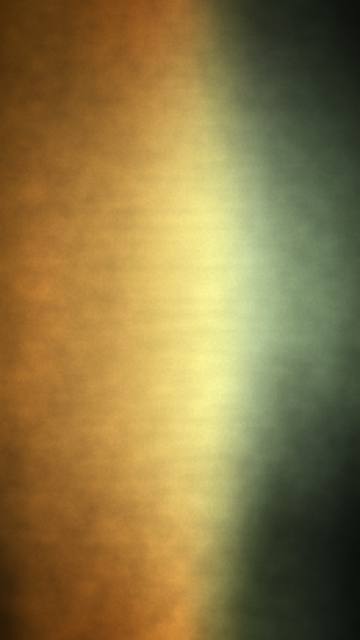
Give the GLSL for this background, as a WebGL 2 fragment shader.

```glsl
#version 300 es
precision highp float;
// A weathered wall lit by a tall vertical glow: amber on the left, dark green on the right.
// Horizontal colour ramps for the lit middle and the dim ends are blended by a
// vertical falloff, then stained and grained with gradient noise.

uniform vec2 u_resolution;
out vec4 fragColor;

const int STOPS = 11;               // evenly spaced from left to right
const float RIDGE_X = 0.5;          // where the glow reaches farthest up and down
const float RIDGE_WIDTH = 0.15;
const float STAIN_SCALE = 5.0;
const float STAIN_DEPTH = 0.22;
const float FIBRE_DEPTH = 0.035;
const float GRAIN_DEPTH = 0.05;

const vec3 LIT[STOPS] = vec3[](
  vec3(.53, .34, .12), vec3(.66, .44, .18), vec3(.72, .52, .24), vec3(.79, .61, .30),
  vec3(.87, .73, .39), vec3(.93, .85, .50), vec3(.94, .93, .60), vec3(.76, .82, .61),
  vec3(.55, .63, .47), vec3(.42, .50, .37), vec3(.30, .36, .26));
const vec3 TOP[STOPS] = vec3[](
  vec3(.27, .16, .03), vec3(.33, .20, .05), vec3(.37, .22, .06), vec3(.44, .25, .07),
  vec3(.53, .29, .09), vec3(.55, .33, .12), vec3(.30, .26, .13), vec3(.16, .17, .11),
  vec3(.12, .14, .10), vec3(.08, .10, .07), vec3(.05, .06, .04));
const vec3 BOTTOM[STOPS] = vec3[](
  vec3(.15, .09, .02), vec3(.32, .18, .04), vec3(.42, .23, .06), vec3(.52, .29, .08),
  vec3(.62, .36, .11), vec3(.72, .45, .16), vec3(.43, .38, .19), vec3(.22, .25, .15),
  vec3(.15, .18, .12), vec3(.10, .12, .09), vec3(.05, .07, .05));

// Catmull-Rom curve through the stops of a ramp
vec3 ramp(vec3 stops[STOPS], float x) {
  float s = clamp(x, 0.0, 0.9999) * float(STOPS - 1);
  int i = int(s);
  float t = fract(s);
  vec3 a = stops[max(i - 1, 0)], b = stops[i];
  vec3 c = stops[i + 1], d = stops[min(i + 2, STOPS - 1)];
  return b + 0.5 * t * (c - a + t * (2.0 * a - 5.0 * b + 4.0 * c - d
         + t * (3.0 * (b - c) + d - a)));
}

vec2 gradientAt(vec2 cell) {
  vec3 h = fract(cell.xyx * vec3(.1031, .1030, .0973));
  h += dot(h, h.yzx + 33.33);
  float angle = 6.2832 * fract((h.x + h.y) * h.z);
  return vec2(cos(angle), sin(angle));
}

float gradientNoise(vec2 p) {
  vec2 i = floor(p), f = p - i;
  vec2 u = f * f * f * (f * (f * 6.0 - 15.0) + 10.0);
  vec2 e = vec2(1.0, 0.0);
  float low = mix(dot(gradientAt(i), f), dot(gradientAt(i + e), f - e), u.x);
  float high = mix(dot(gradientAt(i + e.yx), f - e.yx),
                   dot(gradientAt(i + 1.0), f - 1.0), u.x);
  return mix(low, high, u.y);
}

float fbm(vec2 p) {
  float sum = 0.0, amplitude = 0.5;
  for (int i = 0; i < 5; i++) {
    sum += amplitude * gradientNoise(p);
    p = mat2(1.6, 1.2, -1.2, 1.6) * p + 7.3;
    amplitude *= 0.55;
  }
  return sum;
}

// 1 in the lit middle, 0 toward the top and bottom
float glow(vec2 uv) {
  float ridge = exp(-pow((uv.x - RIDGE_X) / RIDGE_WIDTH, 2.0));
  float rightSide = smoothstep(0.5, 0.8, uv.x);
  float offset = uv.y - mix(0.5, 0.53, rightSide);
  float plateau = mix(mix(0.05, 0.0, rightSide), 0.12, ridge);
  float shortReach = offset < 0.0 ? 0.40 : 0.50;
  float reach = mix(mix(0.55, shortReach, rightSide), 0.60, ridge);
  return 1.0 - smoothstep(plateau, reach, abs(offset));
}

void main() {
  vec2 uv = gl_FragCoord.xy / u_resolution;
  vec2 p = gl_FragCoord.xy / u_resolution.x;

  // Wavering colour bands, lit in the middle
  float stain = fbm(p * STAIN_SCALE);
  vec2 bent = uv + vec2(0.012, 0.02) * stain;
  float light = glow(bent);
  vec3 dim = mix(ramp(BOTTOM, bent.x), ramp(TOP, bent.x), smoothstep(0.2, 0.8, uv.y));
  vec3 color = mix(dim, ramp(LIT, bent.x), light);

  // Stains gather where the light fades
  float shade = 1.0 - light * exp(-pow((uv.x - 0.55) / 0.35, 2.0));
  float blotch = fbm(p * STAIN_SCALE * 3.0 + 19.0);
  color *= 1.0 + STAIN_DEPTH * (stain + blotch) * mix(0.2, 1.0, shade);

  // Faint horizontal fibres and fine grain
  color *= 1.0 + FIBRE_DEPTH * gradientNoise(p * vec2(6.0, 45.0));
  color *= 1.0 + GRAIN_DEPTH * gradientNoise(p * 130.0) * mix(0.6, 1.0, shade);

  fragColor = vec4(clamp(color, 0.0, 1.0), 1.0);
}
```
